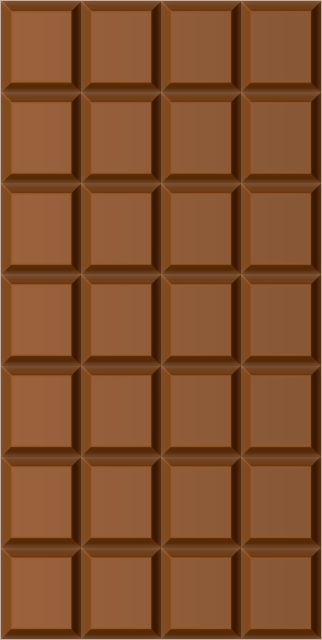
Write a WebGL 1 fragment shader that draws this pattern.

```glsl
precision highp float;

uniform vec2 u_resolution;

// Three-stop ramp across a bevel: 0 at the groove, 1 at the face edge
vec3 bevelRamp(float k, vec3 groove, vec3 middle, vec3 edge) {
  vec3 c = mix(groove, middle, smoothstep(0.0, 0.55, k));
  return mix(c, edge, smoothstep(0.65, 1.05, k));
}

void main() {
  float px = 1.0 / u_resolution.x;
  vec2 uv = gl_FragCoord.xy / u_resolution;
  vec2 canvas = u_resolution * px;
  vec2 p = uv * canvas;

  // Four by seven pieces inside a thin margin
  vec2 pieceSize = (canvas - 0.008) / vec2(4.0, 7.0);
  vec2 local = fract((p - 0.004) / pieceSize) * pieceSize;

  // Distance to each side, and to the nearest one
  float left = local.x;
  float right = pieceSize.x - local.x;
  float bottom = local.y;
  float top = pieceSize.y - local.y;
  float sideX = min(left, right);
  float sideY = min(bottom, top);
  float k = min(sideX, sideY) / 0.031;

  // Four bevels lit from the upper left
  vec3 leftColor = bevelRamp(k, vec3(0.47, 0.31, 0.20), vec3(0.51, 0.29, 0.12), vec3(0.52, 0.28, 0.09));
  vec3 rightColor = bevelRamp(k, vec3(0.33, 0.17, 0.06), vec3(0.23, 0.09, 0.0), vec3(0.29, 0.12, 0.01));
  vec3 topColor = bevelRamp(k, vec3(0.47, 0.31, 0.21), vec3(0.44, 0.25, 0.11), vec3(0.40, 0.19, 0.03));
  vec3 bottomColor = bevelRamp(k, vec3(0.43, 0.26, 0.14), vec3(0.34, 0.16, 0.02), vec3(0.37, 0.17, 0.02));
  vec3 across = mix(rightColor, leftColor, step(left, right));
  vec3 along = mix(bottomColor, topColor, step(top, bottom));
  vec3 color = mix(across, along, smoothstep(-px, px, sideX - sideY));

  // Bright mitre at the upper left, faint at the other corners
  float mitre = 1.0 - smoothstep(0.0, 0.004 + px, abs(sideX - sideY));
  float upperLeft = step(left, right) * step(top, bottom);
  color += vec3(0.10, 0.07, 0.04) * mitre * mix(0.15, 1.0, upperLeft);

  // Soft light where four pieces meet
  color += vec3(0.07, 0.06, 0.05) * exp(-length(vec2(sideX, sideY)) / 0.008);

  // Flat face, fading across the bar, with a warm rim
  vec3 face = mix(vec3(0.61, 0.385, 0.24), vec3(0.525, 0.34, 0.21), uv.x);
  color = mix(color, face, smoothstep(0.92, 1.08, k));
  float rim = exp(-pow((k - 1.06) / 0.11, 2.0));
  color = mix(color, vec3(0.60, 0.35, 0.16), 0.6 * rim);

  // Pale margin around the bar
  vec2 inset = min(p, canvas - p);
  float border = min(inset.x, inset.y);
  color = mix(vec3(0.78, 0.69, 0.64), color, smoothstep(0.003 - 0.5 * px, 0.003 + 0.5 * px, border));

  gl_FragColor = vec4(color, 1.0);
}
```
